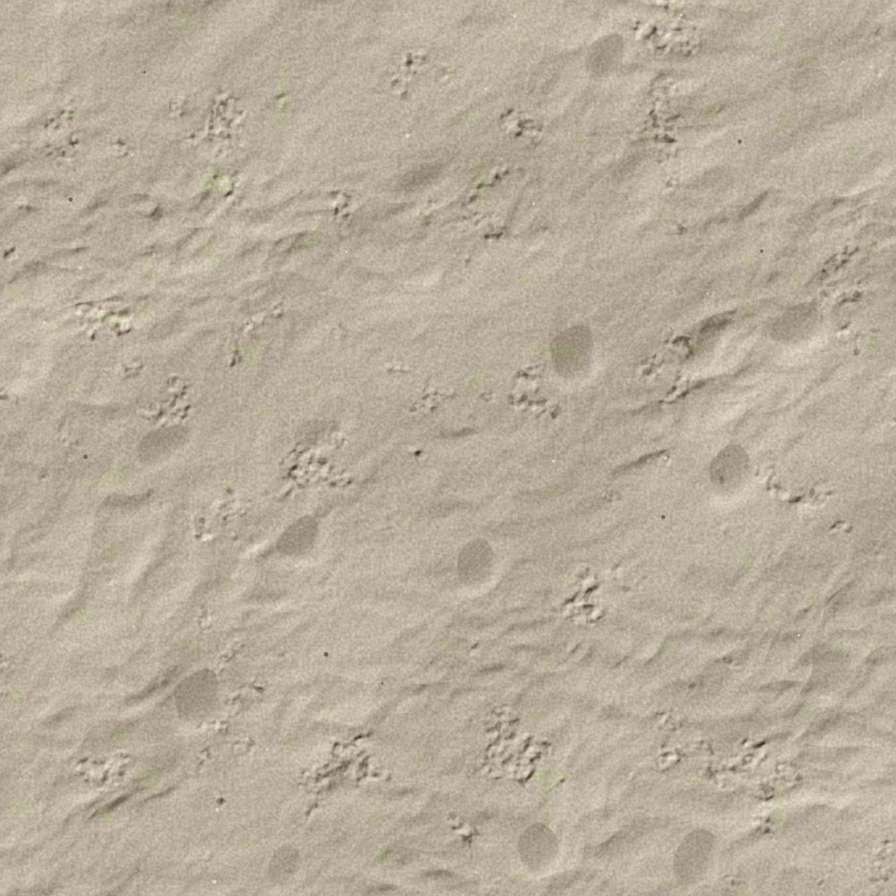
A WebGL 1 fragment shader for this texture:

```glsl
precision highp float;
// Trampled dry sand: broken crests, scooped footprints and crumbly patches.
// A gradient-noise height field is lit from the upper left; dents, grain and
// small flecks are then added to the tone.

uniform vec2 u_resolution;

const vec3 SAND = vec3(0.729, 0.680, 0.616);
const vec3 MOSS_TINT = vec3(-0.015, 0.022, -0.035);
const vec3 SHELL = vec3(0.90, 0.89, 0.86);
const vec3 PEBBLE = vec3(0.36, 0.33, 0.28);
const vec2 TO_LIGHT = vec2(-0.6, 0.8);
const float RELIEF_GAIN = 0.080;
const float RIDGE_ANGLE = 0.72;
const vec2 RIDGE_STRETCH = vec2(0.78, 1.08);
const float RIPPLE_ANGLE = -0.12;
const vec2 RIPPLE_STRETCH = vec2(0.62, 1.15);
const float DENT_GRID = 7.0;
const float DENT_CHANCE = 0.45;
const float DENT_SHADE = 0.115;
const float FLECK_GRID = 16.0;
const float FLECK_CHANCE = 0.12;
const float GRAIN = 0.095;

vec2 hash2(vec2 p) {
  vec3 q = fract(p.xyx * vec3(0.1031, 0.1030, 0.0973));
  q += dot(q, q.yzx + 33.33);
  return fract((q.xx + q.yz) * q.zy);
}

float cornerRamp(vec2 cell, vec2 offset) {
  return dot(hash2(cell) * 2.0 - 1.0, offset);
}

float gradientNoise(vec2 p) {
  vec2 i = floor(p), f = p - i;
  vec2 w = f * f * f * (f * (f * 6.0 - 15.0) + 10.0);
  vec2 e = vec2(1.0, 0.0);
  return mix(mix(cornerRamp(i, f), cornerRamp(i + e, f - e), w.x),
             mix(cornerRamp(i + e.yx, f - e.yx), cornerRamp(i + 1.0, f - 1.0), w.x), w.y);
}

vec2 rotate(vec2 p, float a) {
  return vec2(cos(a) * p.x + sin(a) * p.y, cos(a) * p.y - sin(a) * p.x);
}

// Where the crust has broken into crumbs
float crumbMask(vec2 p) {
  float m = gradientNoise(p * 10.0 + 41.0) + 0.7 * gradientNoise(p * 33.0 + 7.0);
  return smoothstep(0.20, 0.44, m);
}

// A sharp crest follows each zero line, with scooped hollows between
float crest(vec2 p, float softness) {
  float n = gradientNoise(p);
  return -sqrt(n * n + softness * softness);
}

// Each layer is divided by its frequency, so its factor sets its slope
float sandHeight(vec2 p) {
  vec2 bend = vec2(gradientNoise(p * 4.0 + 5.0), gradientNoise(p * 4.0 + 19.0));
  vec2 fine = vec2(gradientNoise(p * 17.0 + 3.0), gradientNoise(p * 17.0 + 29.0));
  vec2 bent = p + 0.05 * bend + 0.018 * fine;
  vec2 u = rotate(bent, RIDGE_ANGLE) * RIDGE_STRETCH + 10.0;
  vec2 v = rotate(bent, RIPPLE_ANGLE) * RIPPLE_STRETCH + 30.0;
  float vary = gradientNoise(p * 6.0 + 60.0);
  float softness = mix(0.015, 0.15, smoothstep(-0.2, 0.25, vary));
  float rippled = smoothstep(-0.25, 0.25, gradientNoise(p * 2.5 + 90.0) + 0.4 * (0.45 - p.y));
  float h = 0.30 * gradientNoise(u * 5.0) / 5.0;
  h += 0.62 * (1.0 - rippled) * crest(u * 12.0, softness) / 12.0;
  h += 0.58 * rippled * crest(v * 15.0, softness) / 15.0;
  h += (0.42 - 0.5 * vary) * crest(mix(u, v, 0.5) * 27.0 + 8.0, softness) / 27.0;
  h += (0.30 - 0.4 * vary) * gradientNoise(u * 55.0) / 55.0;
  h += 0.24 * gradientNoise(p * 110.0) / 110.0;
  float crumbs = 1.2 * gradientNoise(p * 72.0) / 72.0 + 1.1 * gradientNoise(p * 140.0) / 140.0;
  return h + crumbMask(p) * crumbs;
}

// Footprints: x = tone change, y = coverage
vec2 dents(vec2 p) {
  vec2 home = floor(p * DENT_GRID), result = vec2(0.0);
  vec2 wobble = 0.012 * vec2(gradientNoise(p * 26.0), gradientNoise(p * 26.0 + 50.0));
  for (int y = -1; y <= 1; y++) {
    for (int x = -1; x <= 1; x++) {
      vec2 cell = home + vec2(float(x), float(y));
      vec2 pick = hash2(cell + 71.0), size = hash2(cell + 113.0);
      vec2 d = p + wobble - (cell + 0.2 + 0.6 * hash2(cell + 23.0)) / DENT_GRID;
      vec2 radius = mix(vec2(0.024, 0.014), vec2(0.038, 0.029), size);
      float r = length(rotate(d, pick.y * 1.4) / radius);
      float side = dot(d, TO_LIGHT) / radius.y;
      // Crisp on the shaded wall, fading toward the lit one
      float bowl = 1.0 - smoothstep(mix(0.55, 0.92, smoothstep(-0.6, 0.4, side)), 1.04, r);
      float rim = exp(-9.0 * (r - 1.1) * (r - 1.1)) * smoothstep(0.0, 0.9, -side);
      float depth = step(pick.x, DENT_CHANCE) * mix(0.45, 1.0, size.y);
      float shadow = bowl * smoothstep(-1.1, 0.3, side);
      result += depth * vec2(0.075 * rim - DENT_SHADE * shadow, bowl);
    }
  }
  return result;
}

void main() {
  vec2 p = gl_FragCoord.xy / u_resolution.y;
  float pixel = 1.0 / u_resolution.y;
  // Slope toward the light gives the shading; steep lee sides go darkest
  vec2 reach = TO_LIGHT * 0.001;
  float slope = (sandHeight(p + reach) - sandHeight(p - reach)) / 0.002;
  vec2 dent = dents(p);
  float tone = -slope * RELIEF_GAIN * (1.0 - 0.7 * min(dent.y, 1.0));
  tone = tone < 0.0 ? 1.15 * tone - 0.9 * max(-tone - 0.07, 0.0) : 0.85 * tone;
  tone += dent.x + 0.04 * gradientNoise(p * 4.0 + 33.0);
  tone -= 0.17 * crumbMask(p) * smoothstep(0.14, 0.38, gradientNoise(p * 80.0 + 9.0));
  tone += GRAIN * (gradientNoise(p * 237.0) + 0.8 * gradientNoise(p * 341.0));
  // Faint green smears with stronger specks
  float smear = smoothstep(0.24, 0.46, gradientNoise(p * 27.0 + 87.0));
  float specks = smoothstep(0.05, 0.30, gradientNoise(p * 130.0 + 15.0));
  vec3 color = SAND + tone + MOSS_TINT * smear * (0.5 + 1.2 * specks);
  // Scattered shell chips and dark pebbles
  vec2 cell = floor(p * FLECK_GRID), pick = hash2(cell + 201.0);
  vec2 center = (cell + 0.1 + 0.8 * hash2(cell + 157.0)) / FLECK_GRID;
  float size = mix(0.0010, 0.0026, fract(pick.x * 57.0));
  float fleck = 1.0 - smoothstep(size - pixel, size + pixel, length(p - center));
  fleck *= step(pick.x, FLECK_CHANCE);
  gl_FragColor = vec4(mix(color, pick.y < 0.75 ? SHELL : PEBBLE, fleck * 0.85), 1.0);
}
```
